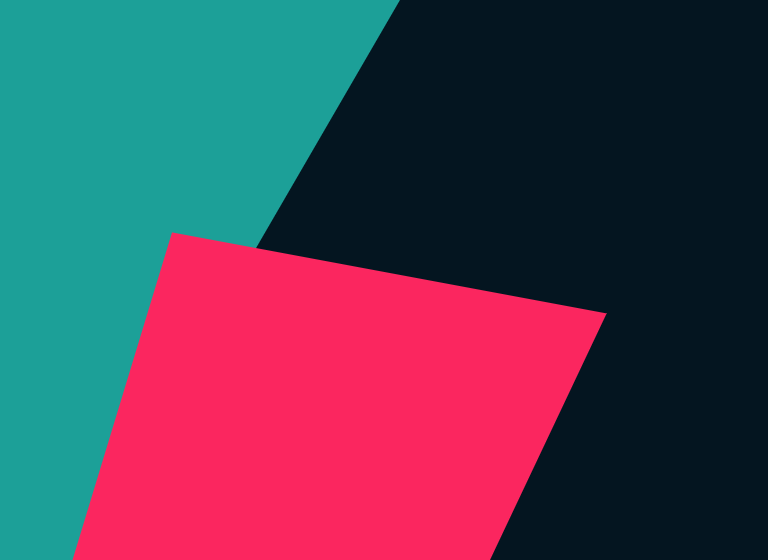
A Shadertoy shader for this background:

```glsl
#define NAVY vec3(0.016, 0.084, 0.127)
#define TEAL vec3(0.110, 0.628, 0.596)
#define PINK vec3(0.984, 0.149, 0.373)
#define TEAL_LOW vec2(0.3333, 0.5569)
#define TEAL_HIGH vec2(0.5208, 1.0)
#define PINK_BOTTOM_LEFT vec2(0.0944, 0.0)
#define PINK_BOTTOM_RIGHT vec2(0.6380, 0.0)
#define PINK_RIGHT vec2(0.7899, 0.4403)
#define PINK_TOP_LEFT vec2(0.2240, 0.5850)

// Signed distance to the line from a to b, positive on its left
float leftOf(vec2 point, vec2 a, vec2 b) {
    vec2 aspect = vec2(iResolution.x / iResolution.y, 1.0);
    vec2 along = normalize((b - a) * aspect);
    vec2 offset = (point - a) * aspect;
    return along.x * offset.y - along.y * offset.x;
}

// Edge coverage, softened over one pixel
float coverage(float signedDistance) {
    return clamp(signedDistance * iResolution.y + 0.5, 0.0, 1.0);
}

void mainImage(out vec4 fragColor, in vec2 fragCoord) {
    vec2 uv = fragCoord / iResolution.xy;

    // Teal field on the left of the diagonal
    float teal = leftOf(uv, TEAL_LOW, TEAL_HIGH);

    // Pink panel, running off the bottom of the canvas
    float pink = leftOf(uv, PINK_BOTTOM_RIGHT, PINK_RIGHT);
    pink = min(pink, leftOf(uv, PINK_RIGHT, PINK_TOP_LEFT));
    pink = min(pink, leftOf(uv, PINK_TOP_LEFT, PINK_BOTTOM_LEFT));

    vec3 color = mix(NAVY, TEAL, coverage(teal));
    color = mix(color, PINK, coverage(pink));
    fragColor = vec4(color, 1.0);
}
```
